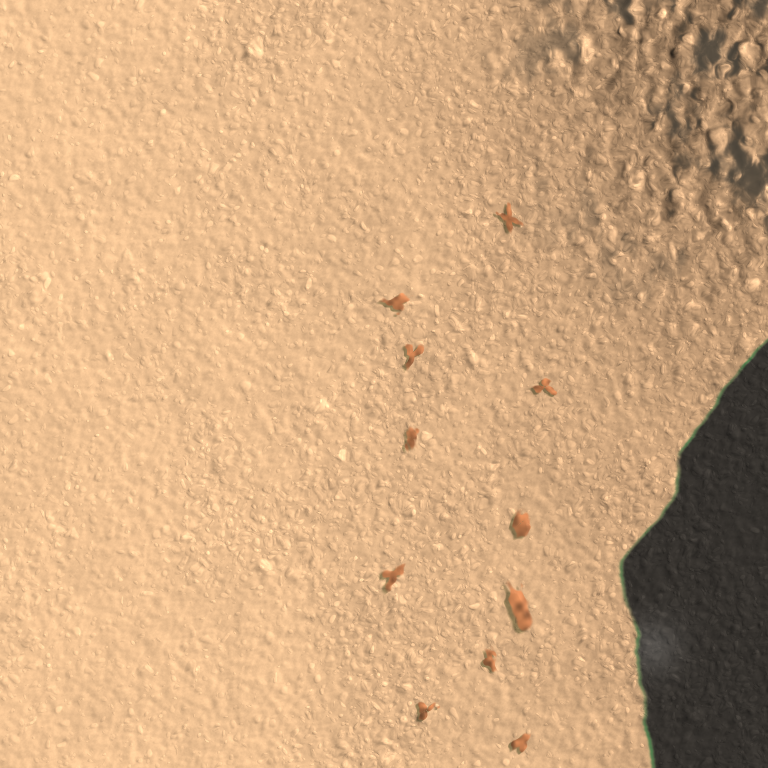
Reproduce this texture procedurally as a WebGL 1 fragment shader.

```glsl
precision highp float;
uniform vec2 u_resolution;

#define SUNLIT vec3(0.945, 0.765, 0.58)
#define DIM vec3(0.77, 0.615, 0.465)
#define SHADE vec3(0.21, 0.195, 0.178)
#define HOLLOW vec3(0.3, 0.275, 0.235)
#define LEAF vec3(0.75, 0.46, 0.29)
#define FRINGE vec3(0.22, 0.5, 0.28)
#define LIGHT_DIR vec2(0.83, 0.55)
#define GRIT_SCALE 86.0
#define GRIT_CONTRAST 0.145
#define LEAF_COUNT 11

vec3 hash3(vec2 p) {
  vec3 q = fract(p.xyx * vec3(0.1031, 0.103, 0.0973));
  q += dot(q, q.yxz + 33.33);
  return fract((q.xxy + q.yzz) * q.zyx);
}

float noise(vec2 p) {
  vec2 i = floor(p), f = fract(p);
  f = f * f * (3.0 - 2.0 * f);
  return mix(mix(hash3(i).x, hash3(i + vec2(1, 0)).x, f.x),
             mix(hash3(i + vec2(0, 1)).x, hash3(i + vec2(1, 1)).x, f.x), f.y);
}

float fbm(vec2 p) {
  float sum = 0.0, amp = 0.5;
  for (int i = 0; i < 4; i++) {
    sum += amp * noise(p);
    p = mat2(1.6, 1.2, -1.2, 1.6) * p + 17.3;
    amp *= 0.5;
  }
  return sum / 0.9375;
}

// Slope of the noise surface towards the light
float relief(vec2 p) {
  return fbm(p - LIGHT_DIR * 0.3) - fbm(p + LIGHT_DIR * 0.3);
}

// Light on scattered round stones, with the small shadows they throw
float pebbles(vec2 p, float density) {
  float light = 0.0;
  for (int j = -1; j <= 1; j++)
    for (int i = -1; i <= 1; i++) {
      vec2 cell = floor(p) + vec2(i, j);
      vec3 rnd = hash3(cell), kind = hash3(cell + 71.0);
      vec2 d = (p - cell - rnd.xy) / mix(0.22, 0.55, rnd.z * rnd.z);
      float present = smoothstep(0.0, 0.15, density - kind.x);
      float cover = 1.0 - smoothstep(0.55, 1.15, length(d));
      float dark = 1.0 - smoothstep(0.4, 1.25, length(d + LIGHT_DIR * 0.65));
      float glow = 0.15 + 0.7 * kind.y + 0.8 * pow(kind.y, 12.0) + dot(d, LIGHT_DIR);
      light += present * (cover * glow - 1.1 * dark * (1.0 - cover));
    }
  return light;
}

// Coverage of a ragged lobed leaf of unit size
float leafShape(vec2 q, float seed) {
  float lobes = 2.0 + floor(3.0 * hash3(vec2(seed, 3.0)).y);
  float outline = 0.6 + 0.3 * cos(atan(q.y, q.x) * lobes + seed)
                + 0.7 * (noise(q * 2.5 + seed * 9.0) - 0.5);
  return 1.0 - smoothstep(-0.16, 0.18, length(q) - outline);
}

// Left border of the large shadow at height y
float shadowBorder(float y) {
  float rise = max(y - 0.4, 0.0), dip = (y - 0.255) / 0.06;
  return 0.848 - 0.015 * smoothstep(0.0, 0.16, y) - 0.025 * exp(-dip * dip)
       + 0.05 * smoothstep(0.26, 0.38, y) + 0.5 * rise + 1.6 * rise * rise
       + 0.014 * (fbm(vec2(y * 34.0, 4.0)) - 0.5);
}

void main() {
  vec2 uv = gl_FragCoord.xy / u_resolution;
  vec2 warped = uv + 0.009 * (vec2(noise(uv * 80.0), noise(uv * 80.0 + 40.0)) - 0.5);
  float patches = fbm(uv * 6.0 + 3.0);
  // Sandy ground, dimmer to the right
  float dimness = uv.x + 0.12 * uv.y + 0.35 * (patches - 0.5);
  vec3 color = mix(SUNLIT, DIM, smoothstep(0.2, 1.1, dimness));
  color *= 1.0 + 0.09 * (fbm(uv * 16.0) - 0.5);
  // Grit in three sizes
  float density = 0.25 + 0.65 * smoothstep(0.35, 0.65, patches + 0.25 * uv.x - 0.1);
  float grit = 0.8 * pebbles(warped * GRIT_SCALE, density)
             + 0.55 * pebbles(warped * GRIT_SCALE * 1.6 + 9.0, density)
             + 1.1 * pebbles(warped * GRIT_SCALE * 0.5 + 31.0, 0.14 * density + 0.04);
  float grain = relief(uv * 95.0);
  color *= 1.0 + GRIT_CONTRAST * (0.75 + 0.4 * uv.x) * (grit + 2.0 * grain);
  // Churned earth in the upper right
  float reach = length((uv - vec2(0.95, 0.92)) * vec2(0.95, 0.75));
  float rough = 1.0 - smoothstep(0.04, 0.36, reach + 0.2 * (patches - 0.5));
  vec2 clod = mat2(0.8, 0.6, -0.6, 0.8) * (warped * vec2(50.0, 38.0));
  float slope = relief(clod) + 0.3 * pebbles(clod * 0.8 + 5.0, 0.9);
  color *= 1.0 - 0.2 * rough + 0.9 * rough * slope;
  float pits = smoothstep(0.52, 0.78, fbm(uv * 14.0 + 5.0) - 0.35 * slope);
  color = mix(color, HOLLOW, 0.85 * pits * rough);
  // Fallen leaves
  for (int i = 0; i < LEAF_COUNT; i++) {
    float id = float(i);
    vec3 rnd = hash3(vec2(id, 7.0));
    vec2 center = vec2(mix(0.46, 0.78, rnd.x), 0.75 * fract(id * 0.618 + 0.1));
    float size = mix(0.015, 0.03, rnd.z * rnd.z), turn = 6.283 * rnd.y;
    mat2 spin = mat2(cos(turn), sin(turn), -sin(turn), cos(turn));
    vec2 local = (uv - center) / size, squash = vec2(1.4, 0.9);
    float dark = leafShape(spin * (local + LIGHT_DIR * 0.25) * squash, id);
    float folds = 0.65 + 0.65 * noise(local * 2.6 + id) + 0.2 * dot(local, LIGHT_DIR);
    color = mix(color, color * vec3(0.64, 0.68, 0.62), dark);
    color = mix(color, LEAF * folds, 0.85 * leafShape(spin * local * squash, id));
  }
  // Large shadow with a dusty smudge and a thin green fringe
  float inside = uv.x - shadowBorder(uv.y), rim = inside / 0.0028;
  float smudge = exp(-pow(28.0 * length(uv - vec2(0.85, 0.16)), 2.0));
  vec3 shade = SHADE * (1.0 + 0.16 * grit + 0.4 * grain) + 0.2 * smudge * patches;
  color = mix(color, shade, smoothstep(-0.004, 0.005, inside));
  color = mix(color, FRINGE, 0.8 * noise(uv * 40.0) * exp(-rim * rim));
  gl_FragColor = vec4(clamp(color, 0.0, 1.0), 1.0);
}
```
